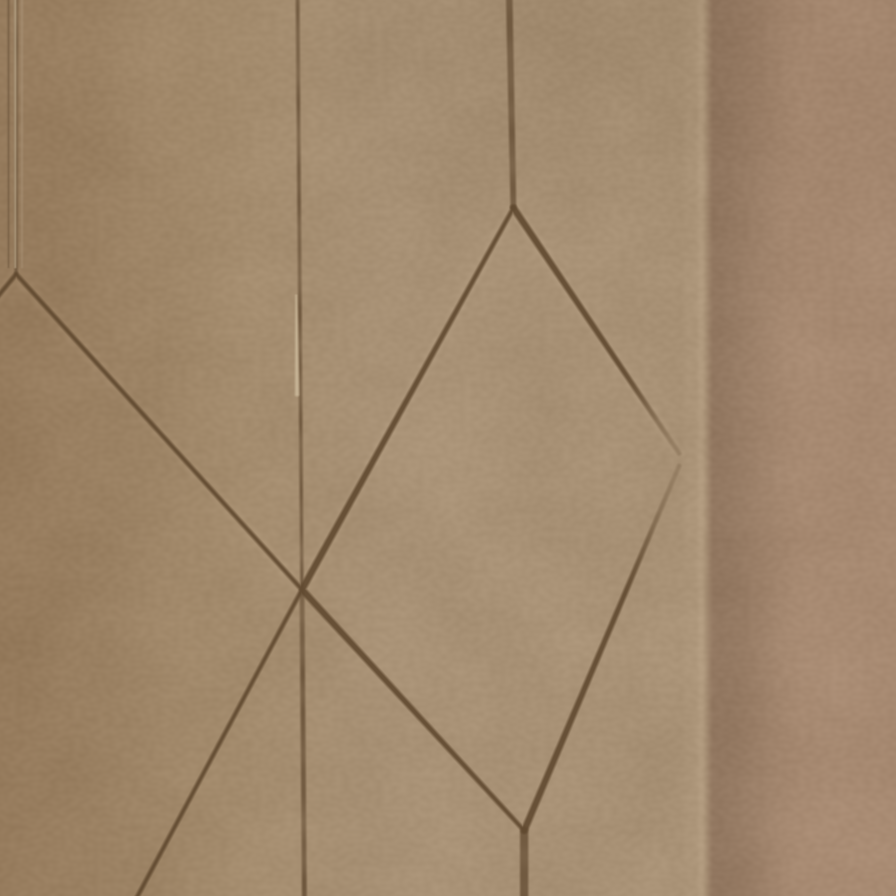
Give the GLSL for this pattern, as a WebGL 2 fragment shader.

```glsl
#version 300 es
precision highp float;
// Tan panelling scored with a receding lattice of diamonds, beside a rosy plain wall.

uniform vec2 u_resolution;
out vec4 fragColor;

// Colours
const vec3 SHADE_TAN = vec3(0.585, 0.480, 0.360);
const vec3 MID_TAN = vec3(0.640, 0.545, 0.425);
const vec3 LIGHT_TAN = vec3(0.660, 0.570, 0.460);
const vec3 ROSE_WALL = vec3(0.655, 0.540, 0.445);
const vec3 CORNER_SHADE = vec3(0.570, 0.465, 0.375);
const vec3 GROOVE = vec3(0.370, 0.280, 0.180);
const vec3 SEAM = vec3(0.430, 0.340, 0.240);
const vec3 GLINT = vec3(0.800, 0.730, 0.610);

// Lattice nodes, one per column from left to right; odd columns pinch shut
const int COLUMNS = 4;
const vec2 UPPER[5] = vec2[5](vec2(-0.200, 0.430), vec2(0.018, 0.694),
    vec2(0.337, 0.342), vec2(0.573, 0.768), vec2(0.758, 0.494));
const vec2 LOWER[5] = vec2[5](vec2(-0.200, 0.130), vec2(0.018, -0.253),
    vec2(0.337, 0.342), vec2(0.585, 0.073), vec2(0.758, 0.480));

// Half widths and layout, in canvas units
const float GROOVE_THIN = 0.0024;
const float GROOVE_WIDE = 0.0038;
const float STEM_WIDTH = 0.0046;
const float SEAM_WIDTH = 0.0027;
const float SOFTNESS = 0.0022;
const float LEAN = 0.005;
const float CORNER_X = 0.789;
const float GRAIN = 0.022;
const float MOTTLE = 0.022;

vec2 hashGradient(vec2 cell) {
    vec3 h = fract(vec3(cell.xyx) * vec3(0.1031, 0.1030, 0.0973));
    h += dot(h, h.yzx + 33.33);
    float angle = 6.28319 * fract((h.x + h.y) * h.z);
    return vec2(cos(angle), sin(angle));
}

float gradientNoise(vec2 p) {
    vec2 i = floor(p), f = fract(p);
    vec2 u = f * f * f * (f * (f * 6.0 - 15.0) + 10.0);
    float a = dot(hashGradient(i), f);
    float b = dot(hashGradient(i + vec2(1, 0)), f - vec2(1, 0));
    float c = dot(hashGradient(i + vec2(0, 1)), f - vec2(0, 1));
    float d = dot(hashGradient(i + vec2(1, 1)), f - vec2(1, 1));
    return mix(mix(a, b, u.x), mix(c, d, u.x), u.y);
}

// Coverage of a soft stroke whose half width runs from wa to wb
float stroke(vec2 p, vec2 a, vec2 b, float wa, float wb) {
    vec2 pa = p - a, ba = b - a;
    float t = clamp(dot(pa, ba) / dot(ba, ba), 0.0, 1.0);
    float soft = max(SOFTNESS, 0.75 / min(u_resolution.x, u_resolution.y));
    return 1.0 - smoothstep(-soft, soft, length(pa - ba * t) - mix(wa, wb, t));
}

vec3 panelColour(vec2 p) {
    vec3 panel = mix(SHADE_TAN, MID_TAN, smoothstep(-0.02, 0.30, p.x));
    panel = mix(panel, LIGHT_TAN, smoothstep(0.22, 0.46, p.x));
    panel -= 0.025 * smoothstep(0.62, 1.0, p.y) * smoothstep(0.25, 0.6, p.x);
    vec3 wall = mix(CORNER_SHADE, ROSE_WALL, smoothstep(CORNER_X, 0.90, p.x));
    wall -= 0.02 * smoothstep(0.55, 1.0, p.y);
    // Pale rounded strip before the corner
    panel += 0.012 * smoothstep(0.758, 0.770, p.x);
    panel += 0.025 * exp(-pow((p.x - 0.782) / 0.004, 2.0));
    return mix(panel, wall, smoothstep(CORNER_X - 0.005, CORNER_X + 0.008, p.x));
}

void main() {
    vec2 p = gl_FragCoord.xy / u_resolution;
    float mottle = gradientNoise(p * 9.0) + 0.5 * gradientNoise(p * vec2(21.0, 34.0));
    float grain = gradientNoise(p * vec2(110.0, 150.0));
    vec3 colour = panelColour(p) + MOTTLE * mottle + GRAIN * grain;

    // Diagonal grooves and the uprights that leave each node
    float groove = 0.0, seam = 0.0, halo = 0.0;
    for (int i = 0; i < COLUMNS; i++) {
        float w = i < 2 ? GROOVE_THIN : GROOVE_WIDE;
        float upper = stroke(p, UPPER[i], UPPER[i + 1], w, GROOVE_THIN);
        float lower = stroke(p, LOWER[i], LOWER[i + 1], w, GROOVE_THIN);
        groove = max(groove, max(upper, lower));
        halo = max(halo, stroke(p, UPPER[i], UPPER[i + 1], 0.008, 0.007));
        if (i == 0) continue;
        vec2 top = vec2(UPPER[i].x - LEAN * float(i > 1), 1.02);
        vec2 foot = vec2(LOWER[i].x + LEAN * float(i == 2), -0.3);
        float stemW = i == 3 ? STEM_WIDTH : SEAM_WIDTH;
        seam = max(seam, stroke(p, UPPER[i], top, stemW * 0.7, stemW * 0.8));
        seam = max(seam, stroke(p, LOWER[i], foot, stemW, stemW));
    }

    // Grooves pale out towards the right-hand tip; seams wear unevenly
    float tipFade = 1.0 - 0.72 * smoothstep(0.695, 0.755, p.x);
    float wear = 0.84 + 0.35 * gradientNoise(vec2(p.x * 8.0, p.y * 30.0));
    colour += 0.012 * halo * (1.0 - groove);
    colour = mix(colour, SEAM, seam * clamp(wear, 0.0, 1.0));
    colour = mix(colour, GROOVE, groove * tipFade * 0.88);

    // Paired upright at the left: second dark line with pale lips
    vec2 apex = UPPER[1];
    for (int k = -1; k <= 1; k++) {
        vec2 lip = vec2(0.0075 * float(k) - 0.001, 0.0);
        float line = stroke(p, apex + lip + vec2(0, 0.008), vec2(apex.x + lip.x, 1.02), 0.0008, 0.0012);
        colour = mix(colour, k == 0 ? GLINT : (k < 0 ? SEAM : LIGHT_TAN), line * 0.7);
    }

    // Worn glint along the middle seam
    float glint = stroke(p, vec2(0.3315, 0.56), vec2(0.3305, 0.67), 0.0022, 0.0008);
    colour = mix(colour, GLINT, glint * 0.85);

    fragColor = vec4(clamp(colour, 0.0, 1.0), 1.0);
}
```
